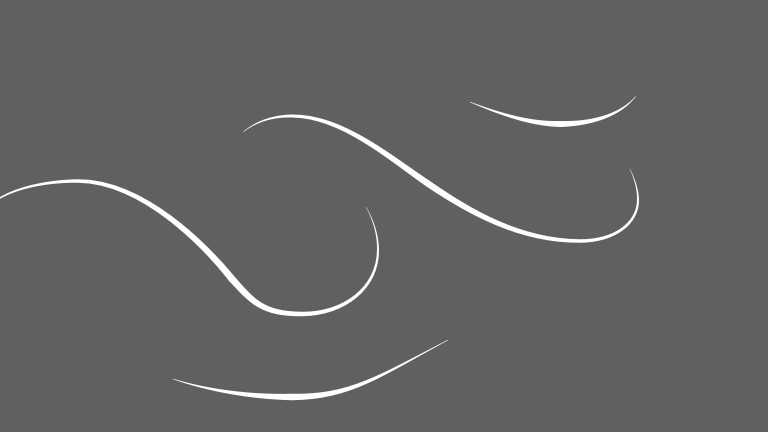
Reproduce this background procedurally as a WebGL 2 fragment shader.

```glsl
#version 300 es
precision highp float;
// Four tapered white brush strokes sweeping across a flat grey field.

#define GRID_HEIGHT 432.0   // design units along the canvas height
#define STEPS 16            // straight pieces per curve
#define STROKE_SCALE 1.0    // overall stroke thickness
#define GROUND vec3(0.378)
#define INK vec3(0.995)

uniform vec2 u_resolution;
out vec4 fragColor;

vec2 point;     // current position in design units
float pixel;    // size of one pixel in design units

vec2 bezier(vec2 a, vec2 b, vec2 c, vec2 d, float t) {
    float s = 1.0 - t;
    return s * s * s * a + 3.0 * s * t * (s * b + t * c) + t * t * t * d;
}

// Coverage of a straight piece whose half width runs from r.x to r.y
float pieceCoverage(vec2 a, vec2 b, vec2 r) {
    vec2 ab = b - a;
    float h = clamp(dot(point - a, ab) / dot(ab, ab), 0.0, 1.0);
    float radius = mix(r.x, r.y, h);
    float inside = radius + 0.5 * pixel - distance(point, a + h * ab);
    return clamp(inside, 0.0, min(2.0 * radius, pixel)) / pixel;
}

// Coverage of a cubic curve; width holds the full width at both ends
float curve(vec2 a, vec2 b, vec2 c, vec2 d, vec2 width) {
    float cover = 0.0;
    vec2 last = a;
    vec2 radius = 0.5 * STROKE_SCALE * width;
    for (int i = 1; i <= STEPS; i++) {
        float t = float(i) / float(STEPS);
        float before = float(i - 1) / float(STEPS);
        vec2 next = bezier(a, b, c, d, t);
        vec2 ends = mix(radius.xx, radius.yy, vec2(before, t));
        cover = max(cover, pieceCoverage(last, next, ends));
        last = next;
    }
    return cover;
}

// Long wave entering from the left edge and curling upward
float leftWave() {
    vec2 crest = vec2(78, 251), slope = vec2(232, 153);
    vec2 trough = vec2(302, 118), side = vec2(378, 182);
    float c = curve(vec2(-1, 233.5), vec2(22, 247), vec2(55, 251), crest, vec2(1.5, 3.5));
    c = max(c, curve(crest, vec2(142, 251), vec2(205, 187), slope, vec2(3.5, 7.0)));
    c = max(c, curve(slope, vec2(252, 131), vec2(262, 118), trough, vec2(7.0, 4.5)));
    c = max(c, curve(trough, vec2(344, 118), vec2(378, 144), side, vec2(4.5, 2.0)));
    return max(c, curve(side, vec2(378, 196), vec2(374, 211), vec2(366, 225), vec2(2.0, 0.3)));
}

// Long wave in the upper right, curling upward at its end
float rightWave() {
    vec2 crest = vec2(292, 316), slope = vec2(430, 247);
    vec2 trough = vec2(580, 191), side = vec2(638, 232);
    float c = curve(vec2(243, 300), vec2(257, 311), vec2(273, 316), crest, vec2(0.4, 3.0));
    c = max(c, curve(crest, vec2(342, 316), vec2(390, 274), slope, vec2(3.0, 6.5)));
    c = max(c, curve(slope, vec2(470, 220), vec2(520, 191), trough, vec2(6.5, 3.5)));
    c = max(c, curve(trough, vec2(615, 191), vec2(638, 209), side, vec2(3.5, 2.0)));
    return max(c, curve(side, vec2(638, 242), vec2(635, 252), vec2(630, 263), vec2(2.0, 0.3)));
}

// Two short arcs, thickest at their lowest point
float shortArcs() {
    vec2 upperLow = vec2(560, 308), lowerLow = vec2(292, 35);
    float c = curve(vec2(470, 330), vec2(500, 318), vec2(530, 308), upperLow, vec2(0.5, 6.0));
    c = max(c, curve(upperLow, vec2(592, 308), vec2(621, 317), vec2(636, 336), vec2(6.0, 0.4)));
    c = max(c, curve(vec2(173, 53), vec2(210, 41), vec2(252, 35), lowerLow, vec2(0.5, 6.5)));
    return max(c, curve(lowerLow, vec2(350, 35), vec2(378, 55), vec2(448, 92), vec2(6.5, 0.5)));
}

void main() {
    pixel = GRID_HEIGHT / u_resolution.y;
    point = gl_FragCoord.xy * pixel;
    float ink = max(max(leftWave(), rightWave()), shortArcs());
    fragColor = vec4(mix(GROUND, INK, ink), 1.0);
}
```
